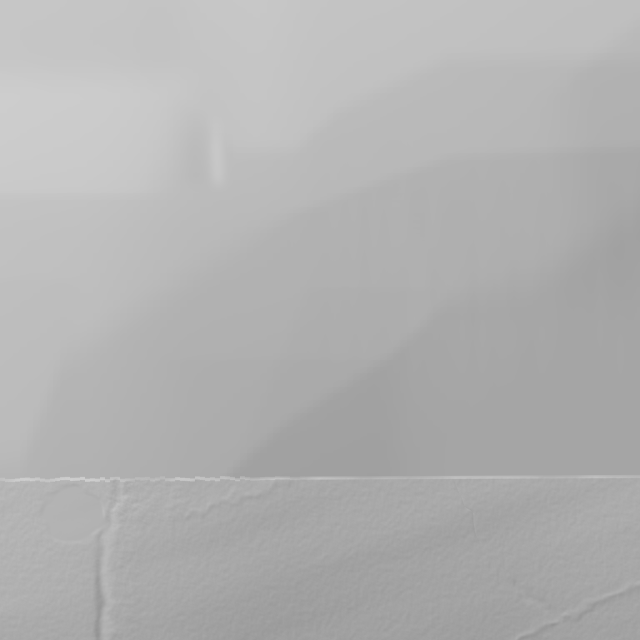
This texture map is drawn by a WebGL 1 fragment shader. Its source:

```glsl
precision highp float;
uniform vec2 u_resolution;

float hash(vec2 p) {
  vec3 q = fract(vec3(p.xyx) * 0.1031);
  q += dot(q, q.yzx + 33.33);
  return fract((q.x + q.y) * q.z);
}

float noise(vec2 p) {
  vec2 i = floor(p), f = fract(p);
  f = f * f * (3.0 - 2.0 * f);
  return mix(mix(hash(i), hash(i + vec2(1, 0)), f.x),
             mix(hash(i + vec2(0, 1)), hash(i + vec2(1, 1)), f.x), f.y);
}

float fbm(vec2 p) {
  float sum = 0.0, amp = 0.5;
  for (int i = 0; i < 4; i++) {
    sum += amp * noise(p);
    p = p * 2.03 + 7.1;
    amp *= 0.5;
  }
  return sum;
}

float segment(vec2 p, vec2 a, vec2 b) {
  vec2 d = b - a;
  return length(p - a - d * clamp(dot(p - a, d) / dot(d, d), 0.0, 1.0));
}

float soft(float d, float w) {
  return smoothstep(-w, w, d);
}

// Length of x that lies between a and b
float run(float x, float a, float b) {
  return clamp(x, a, b) - a;
}

float wallTone(vec2 p) {
  // Faint stepped edges along the broad folds
  vec2 q = mix(p, (floor(p * 96.0) + 0.5) / 96.0, 0.5);
  float x = q.x, y = q.y;
  float v = 0.645 + 0.06 * max(y - 0.6 * x, -0.1);

  // Lowest fold rises from the ledge to the right side
  float low = 0.254 + 0.9 * run(x, 0.352, 0.443) + 0.64 * run(x, 0.443, 0.605)
    + 0.95 * run(x, 0.605, 0.70) + 0.21 * run(x, 0.70, 0.83) + 0.7 * run(x, 0.83, 1.0);
  low -= 1.2 * max(0.352 - x, 0.0);
  v += 0.030 * soft(y - low, 0.018 + 0.03 * soft(x - 0.72, 0.1));

  // Middle fold
  float mid = 0.27 + 2.4 * run(x, 0.03, 0.10) + 0.667 * run(x, 0.10, 0.34)
    + 0.58 * run(x, 0.34, 0.46) + 0.36 * run(x, 0.46, 0.70) + 0.06 * run(x, 0.70, 1.0);
  v += 0.025 * soft(y - mid, mix(0.045, 0.014, soft(x - 0.42, 0.07)));
  v += 0.020 * soft(0.14 + 0.22 * (y - 0.3) - x, 0.11);

  // Upper fold with a notch on its left
  float top = 0.765 + 0.9 * run(x, 0.46, 0.53) + 0.47 * run(x, 0.53, 0.70)
    + 0.9 * max(0.37 - x, 0.0);
  v += 0.025 * soft(y - top, 0.022) * soft(x - 0.32, 0.10);
  v += 0.010 * soft(y - 0.70, 0.08) * soft(0.45 - x, 0.06);

  // Dark right corner, pale upper left panel
  float corner = 0.87 + 0.8 * (x - 0.88);
  v -= 0.022 * soft(corner - y, 0.025) * soft(y - 0.60, 0.12)
     * soft(x - 0.90 + 0.15 * (y - 0.7), 0.06);
  v += 0.022 * soft(y - 0.695, 0.012) * soft(0.245 + 0.3 * (y - 0.70) - x, 0.04)
     * (1.0 - soft(y - 0.88, 0.035));
  v -= 0.012 * soft(y - 0.90, 0.06) * soft(0.28 - x, 0.05);

  // Small facets below
  v -= 0.008 * soft(0.44 - y, 0.009) * soft(x - 0.27, 0.04) * soft(0.61 - x, 0.03);
  v -= 0.007 * soft(0.55 - y, 0.008) * soft(x - 0.48 + 0.4 * (0.55 - y), 0.015)
     * soft(0.68 - x, 0.05);
  v += 0.008 * soft(x - 0.63, 0.03) * soft(0.52 - y, 0.05);
  v -= 0.007 * soft(0.565 - y, 0.012) * soft(0.12 - x, 0.03);

  // Short vertical glint with a shaded flank
  float span = smoothstep(0.695, 0.73, p.y) * (1.0 - smoothstep(0.76, 0.83, p.y));
  float g = p.x - 0.339 + 0.05 * (p.y - 0.75);
  v += span * (0.040 * exp(-g * g * 7000.0) - 0.014 * exp(-pow((g + 0.035) * 45.0, 2.0)));

  // Vertical scuffs
  float scuff = noise(vec2(p.x * 65.0, p.y * 9.0)) - 0.5;
  v += 0.007 * scuff * soft(0.17 - abs(p.y - 0.57), 0.08) * soft(p.x - 0.5, 0.1);
  return v + 0.004 * (fbm(p * 7.0) - 0.5);
}

// Relief of the stone: grain, rubble, cracks and ridges
float stoneHeight(vec2 p) {
  vec2 w = p + 0.016 * (vec2(noise(p * 60.0), noise(p * 60.0 + 19.0)) - 0.5);
  float chip = 1.0 - smoothstep(0.85, 1.05, length((w - vec2(0.115, 0.197)) / vec2(0.05, 0.047)));
  float h = 0.13 * fbm(p * 150.0) * (1.0 - 0.9 * chip) - 0.06 * chip;
  float rubble = soft(w.x - 0.17, 0.015) * soft(0.29 - w.x, 0.03) * soft(w.y - 0.19, 0.03);
  rubble += 0.7 * soft(0.025 - abs(w.x - 0.19), 0.015);
  h += 0.30 * rubble * fbm(p * vec2(60.0, 75.0));
  float ridge = segment(w, vec2(0.29, 0.197), vec2(0.45, 0.252));
  h += 0.13 * exp(-ridge * ridge * 15000.0);
  float vein = min(segment(w, vec2(0.87, 0.036), vec2(1.01, 0.09)),
                   segment(w, vec2(0.87, 0.036), vec2(0.78, -0.01)));
  h += 0.19 * exp(-vein * vein * 20000.0);
  float crack = segment(w, vec2(0.80, 0.095), vec2(0.87, 0.036));
  crack = min(crack, segment(w, vec2(0.71, 0.25), vec2(0.75, 0.16)) + 0.007);
  return h - 0.22 * exp(-crack * crack * 20000.0);
}

float stoneTone(vec2 p) {
  float v = 0.69 - 0.05 * smoothstep(0.0, 0.5, p.x) + 0.16 * (p.y - 0.12);
  v += 0.04 * (fbm(vec2(p.x * 2.5, (p.y - 0.32 * p.x) * 17.0)) - 0.47);
  v += 0.012 * soft(p.x - 0.85, 0.12);
  // Dark fissure with a pale right lip
  float f = p.x - 0.156 - 0.02 * smoothstep(0.13, 0.25, p.y) + 0.012 * (noise(p * 50.0) - 0.5);
  v -= 0.07 * exp(-f * f * 22000.0) * (1.0 - 0.6 * smoothstep(0.08, 0.16, p.y));
  v += 0.035 * exp(-pow((f - 0.012) * 130.0, 2.0));
  return v + 0.32 * (stoneHeight(p) - stoneHeight(p + vec2(-0.0025, 0.0035)));
}

void main() {
  vec2 p = gl_FragCoord.xy / u_resolution;
  float px = 1.0 / u_resolution.y;
  float jag = (hash(vec2(floor(p.x * 128.0), 3.0)) - 0.6) * soft(0.42 - p.x, 0.1);
  float ledge = 0.2505 + 0.005 * p.x + 0.004 * jag;
  float v = mix(stoneTone(p), wallTone(p), soft(p.y - ledge, px));

  // Thin broken highlight along the ledge
  float rim = 1.0 - smoothstep(0.0012, 0.0012 + 1.5 * px, abs(p.y - ledge));
  v += 0.11 * rim * (0.3 + 0.7 * noise(vec2(p.x * 28.0, 8.0)));
  gl_FragColor = vec4(vec3(v), 1.0);
}
```
